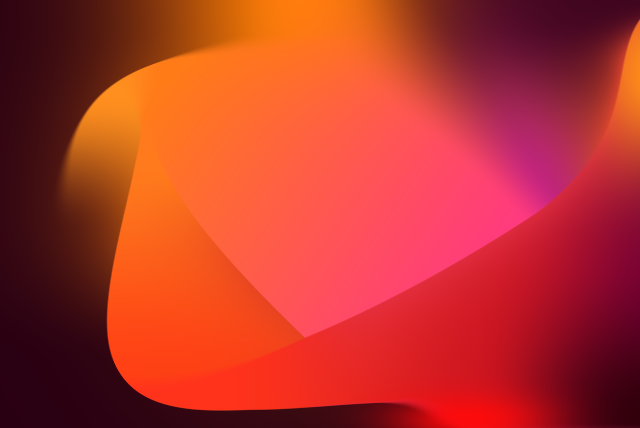
Reproduce this background procedurally as a WebGL 2 fragment shader.

```glsl
#version 300 es
precision highp float;

uniform vec2 u_resolution;
out vec4 fragColor;

// Palette
const vec3 DARK = vec3(0.16, 0.0, 0.07);
const vec3 PLUM = vec3(0.25, 0.02, 0.12);
const vec3 AMBER = vec3(1.0, 0.5, 0.02);
const vec3 BROWN = vec3(0.66, 0.29, 0.07);
const vec3 MAGENTA = vec3(0.75, 0.12, 0.54);
const vec3 RIM = vec3(0.95, 0.3, 0.18);
const vec3 LOBE = vec3(1.0, 0.56, 0.12);
const vec3 PANEL_WARM = vec3(1.0, 0.48, 0.1);
const vec3 PANEL_PINK = vec3(1.0, 0.225, 0.5);
const vec3 PETAL_TOP = vec3(1.0, 0.48, 0.11);
const vec3 PETAL_LOW = vec3(1.0, 0.25, 0.08);
const vec3 FOLD_SHADE = vec3(0.88, 0.25, 0.14);
const vec3 BAND_LEFT = vec3(1.0, 0.2, 0.11);
const vec3 BAND_MID = vec3(0.78, 0.07, 0.12);
const vec3 WINE = vec3(0.45, 0.0, 0.2);
const vec3 EMBER = vec3(0.18, 0.0, 0.04);
const vec3 ROSE = vec3(0.9, 0.2, 0.28);
const vec3 ORANGE = vec3(1.0, 0.55, 0.1);
const vec3 RED = vec3(1.0, 0.04, 0.04);

// Glow centres, in canvas heights
const vec2 AMBER_POS = vec2(0.72, 1.0);
const vec2 MAGENTA_POS = vec2(1.26, 0.54);
const vec2 MAGENTA_AXIS = vec2(-0.45, 0.89);
const vec2 ORANGE_POS = vec2(1.52, 0.83);
const vec2 RED_POS = vec2(1.09, 0.02);

// Curve joints
const vec2 RIDGE_BEND = vec2(1.25, 0.5);
const float RIDGE_TIP = 0.713;
const vec2 PETAL_BEND = vec2(0.264, 0.16);

float cubic(vec4 c, float t) {
  float s = 1.0 - t;
  return dot(c, vec4(s * s * s, 3.0 * s * s * t, 3.0 * s * t * t, t * t * t));
}

// Finds where the Bezier coordinate "keys" equals q, returns the other one
float curveAt(float q, vec4 keys, vec4 values) {
  float lo = 0.0, hi = 1.0;
  bool rising = keys.w > keys.x;
  for (int i = 0; i < 16; i++) {
    float mid = 0.5 * (lo + hi);
    if ((cubic(keys, mid) < q) == rising) lo = mid; else hi = mid;
  }
  return cubic(values, 0.5 * (lo + hi));
}

float cover(float d, float w) { return smoothstep(-w, w, d); }

float glow(vec2 offset, vec2 size) {
  vec2 q = offset / size;
  return exp(-dot(q, q));
}

// Positive below and right of the long sweeping ridge
float ridge(vec2 p) {
  if (p.y > RIDGE_BEND.y)
    return 0.7 * (p.x - curveAt(p.y, vec4(0.5, 0.6875, 0.8535, 0.961), vec4(1.25, 1.504, 1.416, 1.5)));
  float x = min(p.x, RIDGE_BEND.x);
  float y = x < RIDGE_TIP
    ? curveAt(x, vec4(0.293, 0.43, 0.586, 0.713), vec4(0.107, 0.098, 0.15, 0.211))
    : curveAt(x, vec4(0.713, 0.898, 1.084, 1.25), vec4(0.211, 0.287, 0.391, 0.5));
  return y - p.y + 0.7 * max(p.x - RIDGE_BEND.x, 0.0);
}

// Positive inside the left and lower outline
float outline(vec2 p) {
  if (p.y > PETAL_BEND.y)
    return p.x - curveAt(p.y, vec4(0.678, 0.482, 0.277, 0.16), vec4(0.328, 0.293, 0.219, 0.264));
  float y = curveAt(p.x, vec4(0.264, 0.3125, 0.469, 0.586), vec4(0.16, 0.033, 0.039, 0.043));
  y += 0.0176 * smoothstep(0.586, 0.94, p.x) - 0.08 * smoothstep(0.94, 1.17, p.x);
  return p.y - y - 2.6 * max(PETAL_BEND.x - p.x, 0.0);
}

void main() {
  vec2 p = gl_FragCoord.xy / u_resolution.y;
  float aa = 1.0 / u_resolution.y;
  float ridgeD = ridge(p);
  float outlineD = outline(p);
  float foldD = p.x - curveAt(p.y, vec4(0.824, 0.629, 0.453, 0.197), vec4(0.328, 0.324, 0.459, 0.727));
  float lobeD = p.x - curveAt(p.y, vec4(0.541, 0.834, 0.859, 0.918), vec4(0.141, 0.172, 0.322, 0.674));

  // Backdrop with amber, brown and magenta glows
  vec3 col = mix(DARK, PLUM, smoothstep(0.8, 1.1, p.x) * smoothstep(0.1, 0.5, p.y));
  float halo = exp(min(outlineD, 0.0) / 0.12);
  col = mix(col, BROWN, 0.8 * halo * smoothstep(0.16, 0.55, p.y) * smoothstep(0.95, 0.6, p.y));
  vec2 m = p - MAGENTA_POS;
  vec2 along = vec2(dot(m, MAGENTA_AXIS), dot(m, MAGENTA_AXIS.yx * vec2(1.0, -1.0)));
  col = mix(col, MAGENTA, 0.95 * glow(along, vec2(0.31, 0.17)));
  col = mix(col, AMBER, glow(p - AMBER_POS, vec2(p.x < AMBER_POS.x ? 0.385 : 0.26, 0.6)));
  float rim = smoothstep(0.5, 0.75, p.y) * smoothstep(1.0, 0.85, p.y);
  col = mix(col, RIM, 0.8 * rim * exp(min(ridgeD, 0.0) / 0.035));

  // Upper left lobe, fading downward
  float lobeSoft = 0.2 * smoothstep(0.35, 0.7, p.x) + 0.02 * smoothstep(0.75, 0.5, p.y);
  float lobeMask = cover(lobeD, 2.0 * aa + lobeSoft);
  col = mix(col, LOBE, lobeMask * smoothstep(0.46, 0.78, p.y) * smoothstep(0.5, 0.35, p.x));

  // Petal and central panel, meeting at the fold
  vec3 petal = mix(PETAL_TOP, PETAL_LOW, smoothstep(0.62, 0.1, p.y));
  petal = mix(petal, FOLD_SHADE, 0.8 * exp(min(foldD, 0.0) / 0.1) * smoothstep(0.62, 0.3, p.y));
  float warmth = dot(p - vec2(0.39, 0.805), vec2(0.96, -0.63));
  vec3 panel = mix(PANEL_WARM, PANEL_PINK, clamp(warmth, 0.0, 1.0));
  panel = mix(panel, AMBER, 0.6 * glow(p - AMBER_POS, vec2(0.3, 0.18)));
  vec3 body = mix(petal, panel, cover(foldD, aa + 0.04 * smoothstep(0.55, 0.8, p.y)));
  float diagonal = 0.82 + 0.92 * (1.0 - p.y) - p.x;
  float diagonalMask = cover(diagonal, mix(0.08, 0.2, smoothstep(0.5, 1.0, p.y)));
  float sideSoft = 0.07 * smoothstep(0.69, 0.86, p.y);
  float lowSoft = 0.03 * smoothstep(0.88, 1.05, p.x) * smoothstep(0.16, 0.1, p.y);
  float inside = cover(outlineD, aa + sideSoft + lowSoft);
  col = mix(col, body, inside * lobeMask * diagonalMask);

  // Lower band under the ridge
  vec3 band = mix(BAND_LEFT, BAND_MID, smoothstep(0.5, 1.25, p.x));
  band = mix(band, WINE, smoothstep(1.15, 1.55, p.x));
  band = mix(band, EMBER, smoothstep(0.4, 0.0, p.y) * smoothstep(1.1, 1.5, p.x));
  band = mix(band, ROSE, 0.75 * exp(-max(ridgeD, 0.0) / 0.1) * smoothstep(0.6, 0.9, p.x));
  band = mix(band, ORANGE, glow(p - ORANGE_POS, vec2(0.13, 0.2)));
  col = mix(col, band, inside * cover(ridgeD, aa + 0.02 * smoothstep(0.7, 0.35, p.x)));

  // Red light at the lower edge
  col = mix(col, RED, 0.95 * glow(p - RED_POS, vec2(0.18, 0.06)));
  fragColor = vec4(col, 1.0);
}
```
